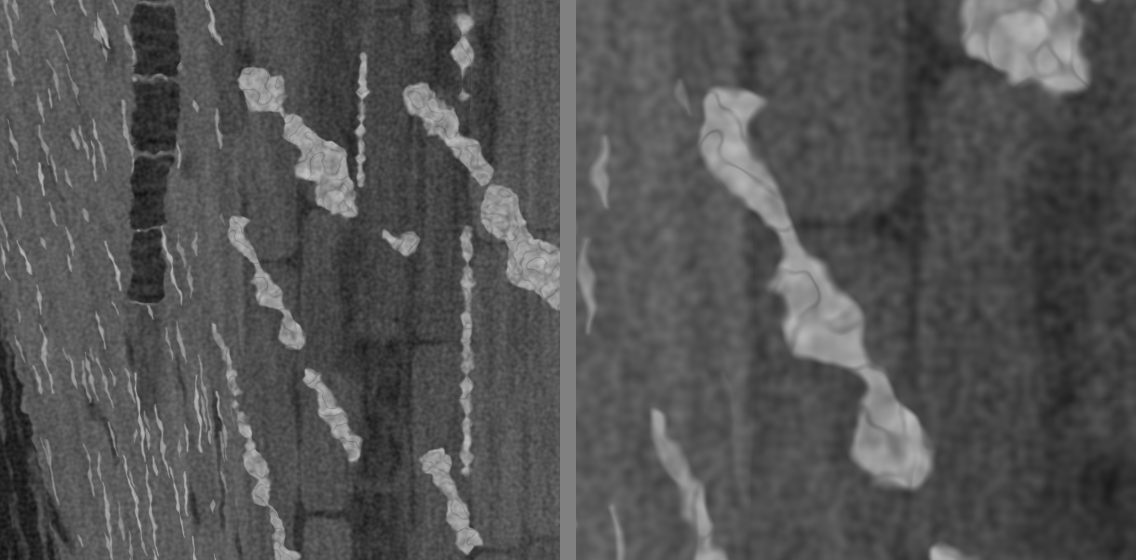
Left, the full canvas; right, a detail of the centre.
Reproduce this texture procedurally as a three.js fragment shader.

```glsl
varying vec2 vUv;

const float FIBRE_TONE = 0.355;
const float COLUMN_DARK = 0.265;
const float COLUMN_LIGHT = 0.335;
const float SEAM_TONE = 0.19;
const float HOLLOW_TONE = 0.18;
const float CRYSTAL_TONE = 0.61;
const float STREAK_TONE = 0.68;
const float RIM_TONE = 0.48;
const float LEAN = 0.23;
const vec2 COLUMN = vec2(0.1, 0.55);
const float BLOCK_HEIGHT = 0.135;
const float STREAK_WIDTH = 0.0032;
const float GRAIN = 0.1;
const float EDGE = 0.004;

vec2 hash2(vec2 p) {
  return fract(sin(vec2(dot(p, vec2(127.1, 311.7)), dot(p, vec2(269.5, 183.3)))) * 43758.5);
}

float corner(vec2 cell, vec2 offset) {
  return dot(hash2(cell) * 2.0 - 1.0, offset);
}

// Gradient noise
float noise(vec2 p) {
  vec2 i = floor(p), f = fract(p), e = vec2(1, 0);
  vec2 w = f * f * f * (f * (f * 6.0 - 15.0) + 10.0);
  return mix(mix(corner(i, f), corner(i + e, f - e), w.x),
             mix(corner(i + e.yx, f - e.yx), corner(i + 1.0, f - 1.0), w.x), w.y);
}

vec2 noise2(vec2 p) {
  return vec2(noise(p), noise(p + 19.0));
}

float roundBox(vec2 p, vec2 halfSize, float radius) {
  vec2 q = abs(p) - halfSize + radius;
  return length(max(q, 0.0)) + min(max(q.x, q.y), 0.0) - radius;
}

// x: distance to the segment, y: position along it
vec2 segment(vec2 p, vec2 a, vec2 b) {
  float t = clamp(dot(p - a, b - a) / dot(b - a, b - a), 0.0, 1.0);
  return vec2(distance(p, mix(a, b, t)), t);
}

// Ragged string of crystals between ends.xy and ends.zw
float chain(vec2 p, vec4 ends, float radius) {
  vec2 s = segment(p, ends.xy, ends.zw);
  float along = s.y * distance(ends.xy, ends.zw) / (radius * 1.8);
  float beads = noise(vec2(along, dot(ends.xy, vec2(53, 31))));
  float ragged = noise(p * 0.45 / radius + ends.xy * 17.0);
  return smoothstep(EDGE, -EDGE, s.x - radius * (0.72 + 1.3 * beads + 1.1 * ragged));
}

// Soft dark box: centre in xy, half size in zw
float hollow(vec2 p, vec4 box) {
  return smoothstep(0.012, -0.018, roundBox(p - box.xy, box.zw, 0.02));
}

// Bright slivers, one per cell, tapered and interrupted
float streaks(vec2 p, vec2 cell, float seed) {
  float light = 0.0;
  float gaps = 0.9 + 1.9 * noise(p * vec2(30, 55) + seed);
  for (int k = 0; k < 9; k++) {
    vec2 id = floor(p / cell) + vec2(mod(float(k), 3.0), floor(float(k) / 3.0)) - 1.0;
    vec2 place = hash2(id + seed), shape = hash2(id + seed + 37.0);
    vec2 centre = (id + 0.1 + 0.8 * place) * cell;
    vec2 reach = cell.y * mix(0.15, 0.6, shape.x) * vec2(0.24 * shape.y - 0.14, 1.0);
    vec2 s = segment(p, centre - reach, centre + reach);
    float width = STREAK_WIDTH * gaps * (0.4 + 2.6 * s.y * (1.0 - s.y));
    float present = step(0.42, fract(place.x * 7.0 + shape.y)) * mix(0.6, 1.0, place.y);
    light = max(light, present * smoothstep(0.0025, -0.0025, s.x - width));
  }
  return light;
}

void main() {
  vec2 p = vUv;
  vec2 warp = noise2(p * 24.0), crumble = noise2(p * 75.0 + 5.0);
  vec2 q = p + 0.016 * warp + 0.006 * crumble;
  float bend = LEAN * (1.0 - smoothstep(0.1, 0.65, p.x));
  vec2 leaning = p;
  leaning.x += bend * (p.y - 0.5) + 0.01 * warp.x + 0.003 * crumble.x;
  float stripes = noise(leaning * vec2(45, 3.5)) + 0.5 * noise(leaning * vec2(95, 12));

  // Narrow leaning fibres with dark slits
  float slits = smoothstep(0.24, 0.45, noise(leaning * vec2(32, 6) + 11.0));
  float fibres = FIBRE_TONE + 0.08 * stripes - 0.16 * slits;

  // Broad upright columns with rough seams
  vec2 lane = p / COLUMN;
  lane.x += 0.16 * noise(p * vec2(4, 5)) + 0.04 * warp.x - 0.35;
  lane.y += hash2(vec2(floor(lane.x), 5)).x;
  float wall = roundBox((fract(lane) - 0.5) * COLUMN, vec2(0.047, 0.272), 0.03);
  wall += 0.012 * noise(p * vec2(30, 9));
  float seam = smoothstep(-0.008, 0.004, wall) * smoothstep(-0.3, 0.25, noise(p * vec2(9, 6)));
  float columns = mix(COLUMN_DARK, COLUMN_LIGHT, hash2(floor(lane)).y) + 0.09 * stripes;
  columns = mix(columns, SEAM_TONE, seam * (1.0 - 0.6 * smoothstep(0.85, 0.95, p.x)));
  float tone = mix(fibres, columns, smoothstep(0.38, 0.46, leaning.x));

  // Hollows, deep and faint
  float deep = hollow(q, vec4(0.68, 0.27, 0.042, 0.13)) + hollow(q, vec4(0.675, 0.05, 0.045, 0.08))
    + hollow(q, vec4(0.785, 0.93, 0.028, 0.09)) + hollow(q, vec4(0.87, 0.86, 0.024, 0.16))
    + hollow(q, vec4(0.622, 0.46, 0.022, 0.13)) + hollow(q, vec4(0.44, 0.89, 0.02, 0.035));
  float faint = hollow(q, vec4(0.6, 0.86, 0.04, 0.17)) + hollow(q, vec4(0.265, 0.36, 0.025, 0.11));
  float depth = min(deep + 0.6 * faint, 1.0);
  tone = mix(tone, HOLLOW_TONE + 0.15 * noise(p * vec2(50, 22)), 0.8 * depth);

  // Slivers among the fibres
  float slivers = max(streaks(leaning, vec2(0.045, 0.14), 3.0), 0.85 * streaks(leaning, vec2(0.05, 0.06), 71.0));
  tone = mix(tone, STREAK_TONE, slivers * (1.0 - smoothstep(0.38, 0.44, p.x)));

  // Stack of dark blocks with pale lower rims
  float upper = smoothstep(0.6, 0.8, p.y), stack = smoothstep(0.45, 0.46, p.y);
  vec2 block = vec2(q.x - mix(0.262, 0.279, upper), mod(q.y - 0.455, BLOCK_HEIGHT) - 0.5 * BLOCK_HEIGHT);
  float side = roundBox(block, vec2(mix(0.03, 0.04, upper), 0.064), 0.014);
  float rim = smoothstep(0.005, 0.001, abs(side)) * step(block.y, -0.045);
  tone = mix(tone, HOLLOW_TONE + 0.14 * noise(p * vec2(22, 65)), stack * smoothstep(EDGE, -EDGE, side));
  tone = mix(tone, RIM_TONE, rim * stack * smoothstep(-0.1, 0.3, noise(p * 30.0)));

  // Dark split in the lower corner
  float strands = noise(vec2(55.0 * p.x + 10.0 * p.y, 4.0 * p.y) + 0.5 * warp);
  float split = smoothstep(EDGE, -EDGE, q.x - 0.11 + 0.24 * p.y);
  tone = mix(tone, mix(0.13, 0.34, smoothstep(-0.05, 0.3, strands)), split);

  // Crystal chains, diagonal then upright
  float crystals = chain(q, vec4(0.46, 0.85, 0.54, 0.76), 0.026) + chain(q, vec4(0.55, 0.75, 0.62, 0.63), 0.034)
    + chain(q, vec4(0.76, 0.82, 0.86, 0.69), 0.036) + chain(q, vec4(0.89, 0.64, 1, 0.46), 0.046)
    + chain(q, vec4(0.42, 0.59, 0.53, 0.39), 0.02) + chain(q, vec4(0.55, 0.34, 0.63, 0.19), 0.018)
    + chain(q, vec4(0.385, 0.42, 0.45, 0.19), 0.01) + chain(q, vec4(0.455, 0.17, 0.515, 0), 0.016)
    + chain(q, vec4(0.775, 0.18, 0.835, 0.04), 0.023) + chain(q, vec4(0.69, 0.575, 0.725, 0.56), 0.018)
    + chain(p, vec4(0.833, 0.16, 0.835, 0.59), 0.01) + chain(p, vec4(0.826, 0.83, 0.826, 0.96), 0.018)
    + chain(p, vec4(0.642, 0.67, 0.649, 0.9), 0.008);
  float clefts = smoothstep(0.1, 0.0, abs(noise(q * 38.0 + 9.0)));
  tone = mix(tone, CRYSTAL_TONE + 0.2 * noise(q * 50.0) - 0.09 * clefts, min(crystals, 1.0));

  // Fine grain
  tone += GRAIN * (noise(p * 125.0) + 0.6 * noise(p * vec2(85, 50) + 43.0));
  gl_FragColor = vec4(vec3(tone), 1);
}
```
